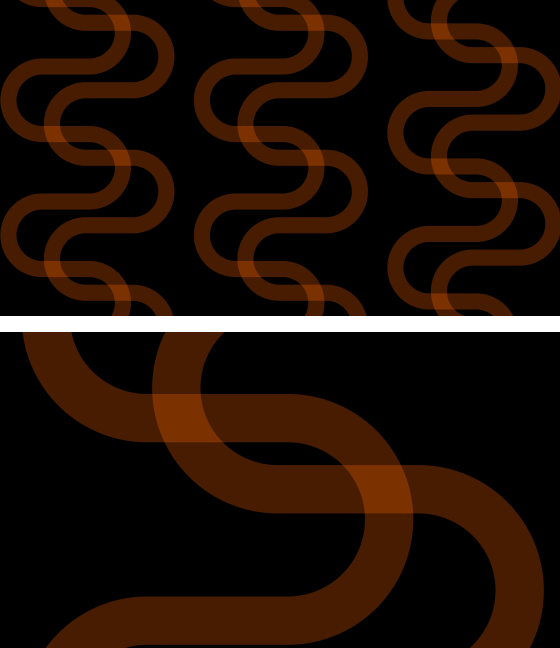
Top, the full canvas; bottom, a detail of the centre.
Write a WebGL 2 fragment shader that draws this pattern.

```glsl
#version 300 es
precision highp float;
// Columns of paired, translucent serpentine ribbons on black.
// Each ribbon is an exact distance to straights joined by half circles,
// mirrored in alternate rows; overlaps brighten by alpha blending.

uniform vec2 u_resolution;
out vec4 fragColor;

// Lengths are in canvas heights.
const float COLUMN_PITCH = 0.6123;
const float BEND_RADIUS = 0.1068;
const float HALF_STRAIGHT = 0.0743;
const float HALF_WIDTH = 0.0255;
const vec2 FIRST_BEND = vec2(0.2078, 0.4690);
const vec2 PAIR_OFFSET = vec2(0.1377, -0.0750);
const float COLUMN_DROP = 0.1025;

const vec3 BACKGROUND = vec3(0.0);
const vec3 ORANGE = vec3(0.98, 0.39, 0.0);
const float OPACITY = 0.286;

// Distance to the centre line of a vertical serpentine.
float serpentine(vec2 p, float radius, float halfStraight) {
    float row = floor(p.y / (2.0 * radius) + 0.5);
    float y = abs(p.y - row * 2.0 * radius);
    float x = mod(row, 2.0) < 0.5 ? p.x : -p.x;
    // Own bend on the positive side, the neighbouring row's bend on the other.
    vec2 q = x > 0.0 ? vec2(max(x - halfStraight, 0.0), y)
                     : vec2(min(x + halfStraight, 0.0), 2.0 * radius - y);
    return abs(length(q) - radius);
}

// Antialiased coverage of a stroke.
float stroke(float dist, float halfWidth, float pixel) {
    return clamp(0.5 + (halfWidth - dist) / pixel, 0.0, 1.0);
}

void main() {
    float pixel = 1.0 / u_resolution.y;
    vec2 p = gl_FragCoord.xy * pixel;

    // Split into columns; every third one sits lower.
    float column = floor(p.x / COLUMN_PITCH);
    p.x -= column * COLUMN_PITCH;
    p.y += COLUMN_DROP * step(1.5, mod(column, 3.0));

    // Blend the two ribbons of the column.
    vec3 color = BACKGROUND;
    for (int i = 0; i < 2; i++) {
        vec2 local = p - FIRST_BEND - float(i) * PAIR_OFFSET;
        float dist = serpentine(local, BEND_RADIUS, HALF_STRAIGHT);
        color = mix(color, ORANGE, OPACITY * stroke(dist, HALF_WIDTH, pixel));
    }
    fragColor = vec4(color, 1.0);
}
```
